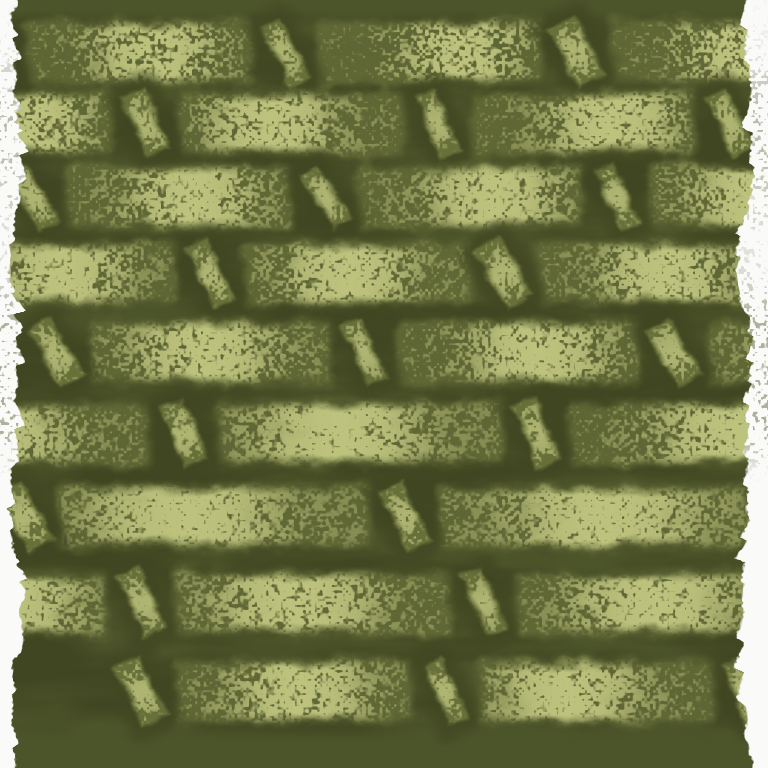
A Shadertoy shader for this texture:

```glsl
const float ROWS = 9.0;
const vec3 GAP_DARK = vec3(0.25, 0.275, 0.13);
const vec3 GAP_WARM = vec3(0.30, 0.33, 0.165);
const vec3 OLIVE = vec3(0.385, 0.415, 0.215);
const vec3 MOSS = vec3(0.60, 0.625, 0.38);
const vec3 PALE = vec3(0.74, 0.76, 0.49);
const vec3 PAPER = vec3(0.98, 0.98, 0.975);
const vec3 SPECK = vec3(0.60, 0.62, 0.52);

float hash(vec2 p) {
    return fract(sin(dot(p, vec2(12.9898, 78.233))) * 43758.5);
}

float noise(vec2 p) {
    vec2 cell = floor(p), f = fract(p);
    f = f * f * (3.0 - 2.0 * f);
    float low = mix(hash(cell), hash(cell + vec2(1, 0)), f.x);
    float high = mix(hash(cell + vec2(0, 1)), hash(cell + vec2(1, 1)), f.x);
    return mix(low, high, f.y);
}

float fbm(vec2 p) {
    float sum = 0.0, amp = 0.5;
    for (int i = 0; i < 4; i++) {
        sum += amp * noise(p);
        p = p * 2.03 + 17.3;
        amp *= 0.5;
    }
    return sum / 0.9375;
}

float boxDistance(vec2 p, vec2 halfSize) {
    vec2 d = abs(p) - halfSize;
    return length(max(d, 0.0)) + min(max(d.x, d.y), 0.0);
}

vec2 rotate(vec2 p, float angle) {
    float c = cos(angle), s = sin(angle);
    return vec2(c * p.x - s * p.y, s * p.x + c * p.y);
}

// Row height, measured down from the top
float rowCentre(float row) {
    return 0.068 + 0.0912 * row + 0.0016 * row * row;
}

float tieSpacing(float row) {
    float fromWide = row - 5.9;
    return 0.38 + 0.115 * exp(-fromWide * fromWide / 2.2);
}

float firstTie(float row) {
    float evenStart = 0.371 + 0.026 * row;
    float oddStart = 0.232 + 0.05 * sin(row - 2.0);
    return mix(evenStart, oddStart, mod(row, 2.0));
}

// Dry-brush coverage: grain shows through according to pressure
float stipple(float grain, float pressure) {
    return smoothstep(-0.13, 0.13, grain - 1.0 + pressure);
}

vec3 paintBlock(vec3 col, vec2 p, float halfWidth, float seed, float grain, float rough) {
    p.y += (hash(vec2(seed, 4.0)) - 0.5) * 0.05 * p.x;
    float d = boxDistance(p, vec2(halfWidth, 0.034)) - 0.006 + rough * 0.018;
    col = mix(col, OLIVE, 0.9 * (1.0 - smoothstep(-0.008, 0.010, d)));
    float across = (p.x + (hash(vec2(seed, 8.0)) - 0.5) * 0.08) / halfWidth;
    float glow = exp(-2.0 * across * across);
    float pressure = 0.36 + 0.36 * glow + 0.1 * (hash(vec2(seed, 2.0)) - 0.5);
    float inside = 1.0 - smoothstep(-0.014, 0.003, d);
    vec3 paint = mix(MOSS, PALE, smoothstep(0.15, 0.85, glow + rough * 0.5));
    return mix(col, paint, inside * stipple(grain, pressure) * (0.65 + 0.35 * glow));
}

vec3 paintTie(vec3 col, vec2 p, float seed, float grain, float rough) {
    vec2 q = rotate(p, 0.47 + 0.2 * (hash(vec2(seed, 5.0)) - 0.5));
    float halfWidth = 0.013 + 0.007 * hash(vec2(seed, 6.0));
    float d = boxDistance(q, vec2(halfWidth, 0.043)) + rough * 0.014;
    col = mix(col, GAP_DARK, 0.75 * (1.0 - smoothstep(0.004, 0.03, d)));
    col = mix(col, OLIVE * 1.1, 0.9 * (1.0 - smoothstep(-0.004, 0.004, d)));
    float glow = exp(-pow(q.y / 0.03, 2.0));
    float inside = 1.0 - smoothstep(-0.009, 0.001, d);
    return mix(col, mix(MOSS, PALE, glow * 0.6), inside * stipple(grain, 0.3 + 0.42 * glow));
}

// Width of bare paper beside a ragged edge
float tornInset(float y, float seed) {
    float n = noise(vec2(y * 9.0, seed));
    float t = fract(y * 27.0 + 2.0 * n);
    float tooth = min(t, (1.0 - t) * 6.0);
    return 0.008 + 0.022 * n + 0.018 * tooth * noise(vec2(y * 43.0, seed + 3.0));
}

void mainImage(out vec4 fragColor, in vec2 fragCoord) {
    vec2 uv = fragCoord / iResolution.xy;
    vec2 p = vec2(uv.x, 1.0 - uv.y);
    float grain = 0.62 * noise(p * 270.0) + 0.38 * fbm(p * 75.0);
    float rough = fbm(p * vec2(38.0, 55.0)) - 0.5;

    // Smeared dark ground
    float smear = fbm(p * vec2(5.0, 24.0));
    vec3 col = mix(GAP_DARK, GAP_WARM, smoothstep(0.3, 0.75, smear));
    col = mix(col, GAP_WARM, smoothstep(0.94, 0.97, p.y) + 1.0 - smoothstep(0.01, 0.035, p.y));

    // Long blocks and slanted ties
    for (float row = 0.0; row < ROWS; row++) {
        float spacing = tieSpacing(row);
        for (float k = -1.0; k < 3.0; k++) {
            vec2 q = p - vec2(firstTie(row) + k * spacing, rowCentre(row));
            float seed = row * 7.0 + k;
            float dim = 0.06 * (1.0 - smoothstep(0.0, 3.0, row));
            vec2 fromMiddle = q - vec2(spacing * 0.5, 0.0);
            col = paintBlock(col, fromMiddle, spacing * 0.5 - 0.05, seed, grain - dim, rough);
            col = paintTie(col, q, seed, grain, rough);
        }
    }

    // Torn sides with stray specks
    float left = p.x - tornInset(p.y, 1.0);
    float right = 0.992 - p.x - tornInset(p.y, 9.0);
    float edge = min(left, right) + (grain - 0.5) * 0.006;
    float specks = smoothstep(0.58, 0.72, grain) * smoothstep(0.35, 0.7, noise(vec2(p.y * 6.0, 5.0)));
    vec3 paper = mix(PAPER, SPECK, 0.8 * specks);
    fragColor = vec4(mix(paper, col, smoothstep(-0.0015, 0.0015, edge)), 1.0);
}
```
